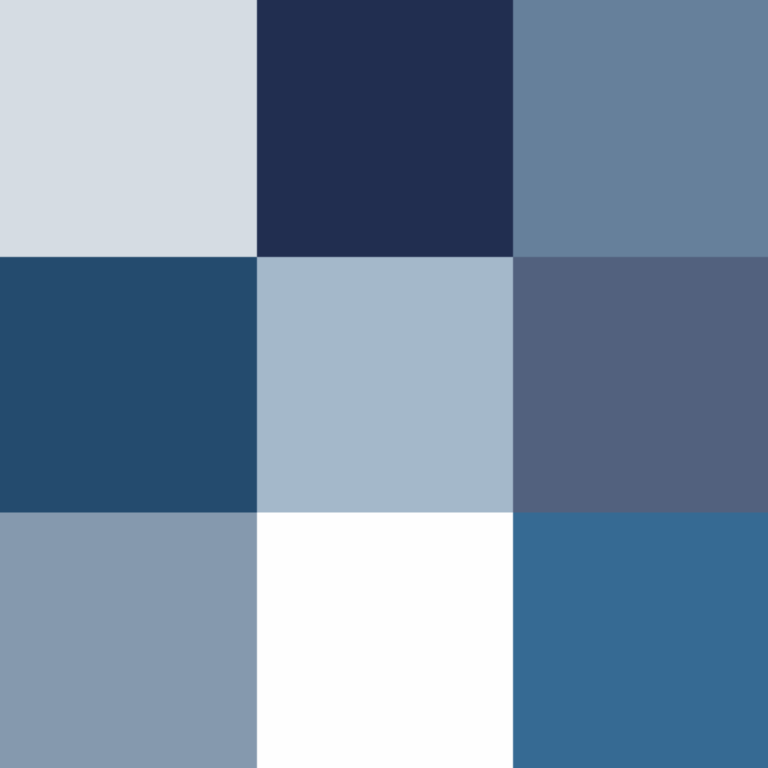
Write a WebGL 2 fragment shader that draws this background.

```glsl
#version 300 es
precision highp float;
// A three by three grid of flat squares in cool blues, greys and white.

#define COLUMN_EDGES vec2(0.3346, 0.6680)
#define ROW_EDGES    vec2(0.3327, 0.6654)
#define EDGE_SOFTNESS 0.002

uniform vec2 u_resolution;
out vec4 outColor;

// Swatches from left to right, rows from bottom to top
const vec3 SWATCHES[9] = vec3[9](
  vec3(0.522, 0.600, 0.682), vec3(0.996, 0.996, 0.996), vec3(0.212, 0.416, 0.576),
  vec3(0.141, 0.294, 0.431), vec3(0.643, 0.722, 0.792), vec3(0.322, 0.380, 0.494),
  vec3(0.835, 0.863, 0.890), vec3(0.129, 0.180, 0.314), vec3(0.400, 0.502, 0.608)
);

// Share of each of the three bands at a coordinate; the shares add up to one
vec3 bandWeights(float coord, vec2 edges) {
  vec2 passed = clamp((coord - edges) / EDGE_SOFTNESS + 0.5, 0.0, 1.0);
  return vec3(1.0 - passed.x, passed.x - passed.y, passed.y);
}

void main() {
  vec2 uv = gl_FragCoord.xy / u_resolution;
  vec3 columns = bandWeights(uv.x, COLUMN_EDGES);
  vec3 rows = bandWeights(uv.y, ROW_EDGES);

  // Blend the swatches by how much of each cell covers this point
  vec3 color = vec3(0.0);
  for (int i = 0; i < 9; i++) {
    color += SWATCHES[i] * columns[i % 3] * rows[i / 3];
  }
  outColor = vec4(color, 1.0);
}
```
